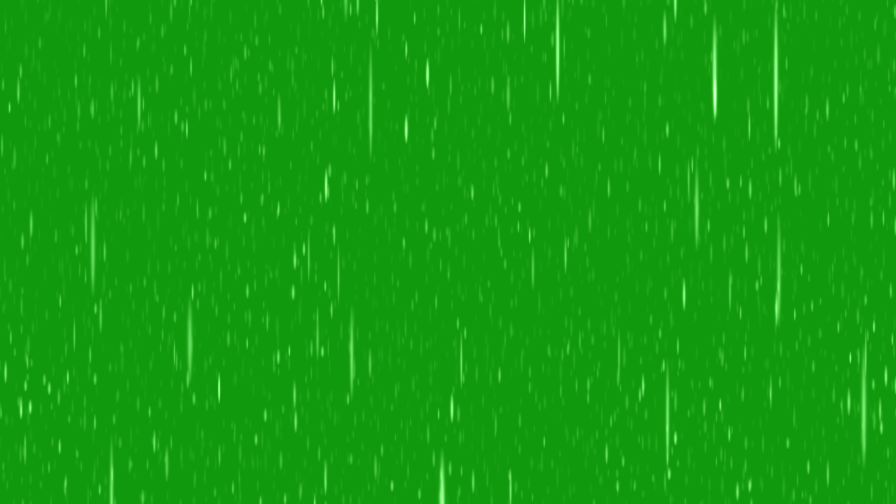
Reproduce this pattern procedurally as a Shadertoy shader.

```glsl
// Vertical rain streaks in pale light on a flat green ground.
// Four jittered cell grids, from fine drizzle to long near drops,
// each add tapered soft strokes whose light is summed.

vec3 hash3(vec2 cell, float seed) {
    vec3 p = fract(vec3(cell.xyx + seed * 17.3) * vec3(0.1031, 0.1030, 0.0973));
    p += dot(p, p.yxz + 33.33);
    return fract((p.xxy + p.yzz) * p.zyx);
}

// Soft vertical stroke: tapered to both ends, brightest a little below its middle.
float streak(vec2 d, float halfLength, float width) {
    float t = d.y / halfLength;
    float taper = max(1.0 - t * t, 0.0);
    float w = max(width * (0.6 + 0.4 * taper), 0.6 / iResolution.y);
    return exp(-d.x * d.x / (w * w)) * taper * (0.8 - 0.2 * t);
}

// One scattered layer; sizes are fractions of the canvas height.
// lengths and lights hold the least and the greatest value of a drop.
float rainLayer(vec2 p, vec2 cellSize, float share, vec2 lengths,
                float width, vec2 lights, float seed) {
    vec2 home = floor(p / cellSize);
    float light = 0.0;
    for (int j = -1; j <= 1; j++) {
        for (int i = -1; i <= 1; i++) {
            vec2 cell = home + vec2(i, j);
            vec3 place = hash3(cell + 50.0, seed);
            vec3 look = hash3(cell + 91.0, seed + 5.0);
            vec2 d = p - (cell + place.xy) * cellSize;
            float halfLength = mix(lengths.x, lengths.y, look.x * look.x);
            float glow = mix(lights.x, lights.y, look.y * look.y * look.y);
            float w = width * mix(0.75, 1.25, look.z);
            light += step(place.z, share) * glow * streak(d, halfLength, w);
        }
    }
    return light;
}

void mainImage(out vec4 fragColor, in vec2 fragCoord) {
    vec2 p = fragCoord / iResolution.y;

    // Drizzle thins out in broad, wavy patches and toward the top.
    float patches = sin(p.x * 7.0 + 2.0 * sin(p.y * 5.0)) * sin(p.y * 8.0 + p.x * 3.0);
    float density = 0.9 + 0.25 * patches - 0.2 * p.y;

    // Fine drizzle, small drops, middle drops, long near drops.
    float light = density * rainLayer(p, vec2(0.019, 0.046), 0.8,
                                      vec2(0.009, 0.019), 0.0021, vec2(0.04, 0.2), 1.0);
    light += density * rainLayer(p, vec2(0.026, 0.058), 0.75,
                                 vec2(0.013, 0.028), 0.0024, vec2(0.08, 0.55), 2.0);
    light += rainLayer(p, vec2(0.16, 0.14), 0.55,
                       vec2(0.03, 0.065), 0.0026, vec2(0.3, 0.85), 3.0);
    light += rainLayer(p, vec2(0.3, 0.42), 0.6,
                       vec2(0.09, 0.18), 0.0042, vec2(0.4, 1.0), 4.0);

    vec3 ground = vec3(0.068, 0.6, 0.05);
    vec3 color = ground + light * vec3(0.98, 0.84, 0.96);
    fragColor = vec4(min(color, vec3(0.88, 0.97, 0.87)), 1.0);
}
```
